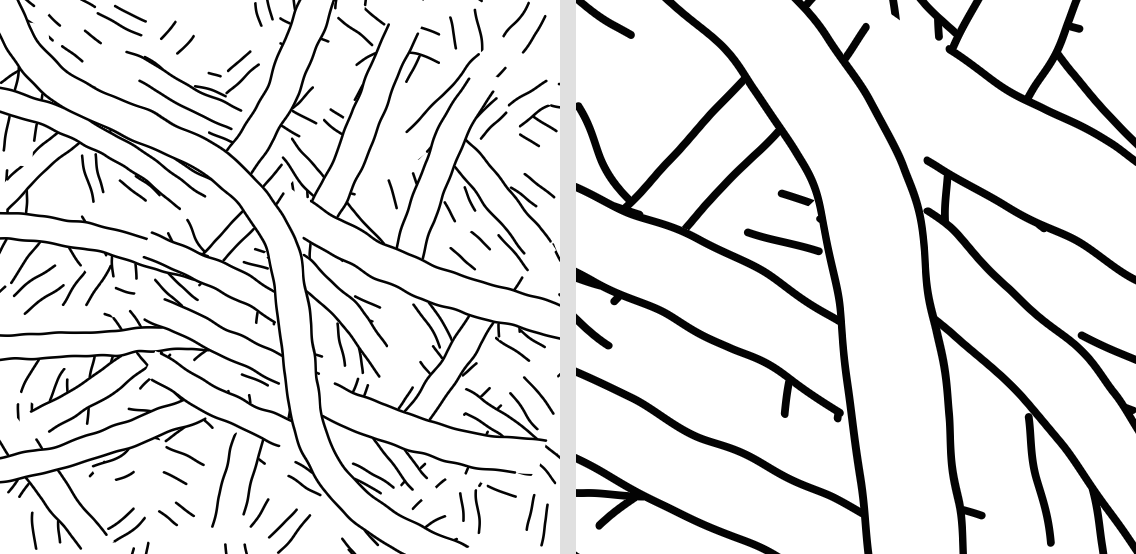
Left, the full canvas; right, a detail of the centre.
This pattern is drawn by a Shadertoy shader. Its source:

```glsl
// Ink drawing of tangled branches: every limb is a white band with two wavy,
// open-ended outlines. Limbs are painted back to front, so that twigs,
// branches, boughs and finally the trunk hide whatever lies behind them.

vec2 hash2(vec2 p) {
    p = vec2(dot(p, vec2(127.1, 311.7)), dot(p, vec2(269.5, 183.3)));
    return fract(sin(p) * 43758.55);
}

float gradientNoise(vec2 p) {
    vec2 i = floor(p), f = fract(p), u = f * f * (3.0 - 2.0 * f);
    vec2 e = vec2(0.0, 1.0);
    float a = dot(hash2(i) * 2.0 - 1.0, f);
    float b = dot(hash2(i + e.yx) * 2.0 - 1.0, f - e.yx);
    float c = dot(hash2(i + e) * 2.0 - 1.0, f - e);
    float d = dot(hash2(i + e.yy) * 2.0 - 1.0, f - e.yy);
    return mix(mix(a, b, u.x), mix(c, d, u.x), u.y);
}

// Paints one limb; ragged is how much the two outlines differ in length
void limb(inout float ink, vec2 p, vec2 center, float angle, float halfLength,
          float halfWidth, float bend, float ragged, float seed) {
    vec2 axis = vec2(cos(angle), sin(angle));
    p -= center;
    vec2 q = vec2(dot(p, axis), dot(p, vec2(-axis.y, axis.x)));

    // Straighten the bent axis and correct distances for its slope
    float slope = 6.5 * bend * sin(6.5 * q.x);
    q.y = (q.y - bend * (cos(6.5 * q.x) - 1.0)) * inversesqrt(1.0 + slope * slope);
    if (abs(q.x) > halfLength + 0.02 || abs(q.y) > halfWidth + 0.03) return;

    // Hand-drawn wobble: slow for the whole limb, finer for each outline
    q.y += 0.010 * gradientNoise(vec2(q.x * 8.0, seed + 0.3));
    float side = q.y > 0.0 ? 1.0 : -1.0;
    float edge = abs(q.y) - halfWidth
               - 0.007 * gradientNoise(vec2(q.x * 22.0, seed + 0.37 + side * 5.0));

    // White body, then the outline of this side
    float pixel = 1.0 / iResolution.y;
    float body = max(edge, abs(q.x) - halfLength);
    ink *= 1.0 - clamp(0.5 - body / pixel, 0.0, 1.0);
    vec2 cut = hash2(vec2(seed, side)) * ragged * halfLength;
    float beyond = max(max(q.x - halfLength + cut.x, -q.x - halfLength + cut.y), 0.0);
    float stroke = length(vec2(beyond, edge)) - 0.00235;
    ink = max(ink, clamp(0.5 - stroke / pixel, 0.0, 1.0));
}

void mainImage(out vec4 fragColor, in vec2 fragCoord) {
    vec2 p = fragCoord / iResolution.y;
    float ink = 0.0;

    // Twigs: a short pair of strokes in each cell of a jittered grid
    vec2 home = floor(p * 10.0);
    for (int y = -1; y <= 1; y++)
    for (int x = -1; x <= 1; x++) {
        vec2 cell = home + vec2(x, y);
        vec2 place = hash2(cell + 3.1), shape = hash2(cell + 17.7), turn = hash2(cell + 41.3);
        float angle = turn.x < 0.5 ? -0.6 + 0.9 * (turn.y - 0.5) : 1.2 + 1.4 * (turn.y - 0.5);
        limb(ink, p, (cell + 0.15 + 0.7 * place) * 0.1, angle, 0.028 + 0.034 * shape.x,
             0.011 + 0.015 * shape.y, 0.16 * (place.x - 0.5), 0.65,
             floor(cell.x + cell.y * 23.0));
    }

    // Branches: middle-sized limbs on a coarse jittered grid
    for (int i = 0; i < 16; i++) {
        vec2 cell = vec2(i % 4, i / 4);
        vec2 place = hash2(cell + 71.9), shape = hash2(cell + 5.3), turn = hash2(cell + 29.6);
        float angle = turn.x < 0.5 ? -0.7 + 0.7 * (turn.y - 0.5) : 1.0 + 0.9 * (turn.y - 0.5);
        limb(ink, p, (cell + 0.1 + 0.8 * place) * 0.25, angle, 0.10 + 0.10 * shape.x,
             0.016 + 0.011 * shape.y, 0.07 * (place.y - 0.5), 0.45, 400.0 + float(i));
    }

    // Steep boughs at the upper right
    for (int i = 0; i < 3; i++) {
        float k = float(i);
        limb(ink, p, vec2(0.53 + 0.13 * k, 0.88 - 0.09 * k), 1.17, 0.23 - 0.02 * k,
             0.029 - 0.002 * k, 0.03 * (k - 1.0), 0.2, 500.0 + k);
    }

    // Boughs fanning out to the left edge
    for (int i = 0; i < 4; i++) {
        float k = float(i);
        limb(ink, p, vec2(0.16, 0.76 - 0.19 * k), -0.45 + 0.25 * k, 0.25,
             0.021 + 0.004 * hash2(vec2(k, 9.0)).x, 0.03 - 0.015 * k, 0.2, 520.0 + k);
    }

    // Boughs running down into the trunk
    for (int i = 0; i < 3; i++) {
        float k = float(i);
        limb(ink, p, vec2(0.40, 0.50 - 0.115 * k), -0.46, 0.15, 0.024,
             0.02 * (1.0 - k), 0.2, 540.0 + k);
    }

    // Boughs leaving the trunk to the right
    for (int i = 0; i < 2; i++) {
        float k = float(i);
        limb(ink, p, vec2(0.77, 0.49 - 0.28 * k), -0.38 + 0.1 * k, 0.29 - 0.08 * k,
             0.031, -0.025, 0.2, 560.0 + k);
    }

    // Trunk, swinging from the upper left down through the middle
    limb(ink, p, vec2(0.468, 0.63), -0.946, 0.72, 0.028, 0.09, 0.0, 580.0);

    fragColor = vec4(vec3(mix(1.0, 0.01, ink)), 1.0);
}
```
